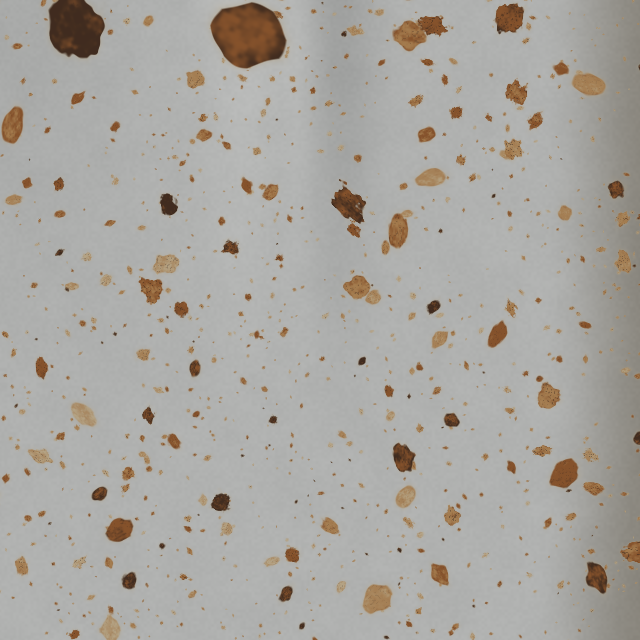
Give the GLSL for this texture, as a WebGL 1 fragment shader.

```glsl
precision highp float;
// Rust, ochre and dark mineral grains scattered on a softly lit grey glass slide.
uniform vec2 u_resolution;

#define BACKDROP vec3(0.69, 0.695, 0.69)
#define EDGE_SHADE vec3(0.53, 0.515, 0.48)
#define PALE vec3(0.71, 0.63, 0.49)
#define OCHRE vec3(0.64, 0.48, 0.30)
#define RUST vec3(0.52, 0.32, 0.17)
#define DARK vec3(0.25, 0.17, 0.12)
#define SOFTNESS 0.0018
#define ROUGHNESS 0.65
#define MOTTLING 0.38
#define HALO 0.38

vec3 hash3(vec2 p) {
  vec3 q = fract(p.xyx * vec3(0.1031, 0.1030, 0.0973));
  q += dot(q, q.yxz + 33.33);
  return fract((q.xxy + q.yzz) * q.zyx);
}

float noise(vec2 p) {
  vec2 i = floor(p), f = fract(p);
  f = f * f * (3.0 - 2.0 * f);
  float low = mix(hash3(i).x, hash3(i + vec2(1.0, 0.0)).x, f.x);
  float high = mix(hash3(i + vec2(0.0, 1.0)).x, hash3(i + 1.0).x, f.x);
  return mix(low, high, f.y);
}

// Mineral colour from pale (0) to nearly black (1)
vec3 mineral(float tone) {
  vec3 color = mix(PALE, OCHRE, smoothstep(0.0, 0.3, tone));
  color = mix(color, RUST, smoothstep(0.3, 0.6, tone));
  return mix(color, DARK, smoothstep(0.68, 1.0, tone));
}

// Uneven light: vertical bands, a shaded right side and faint grain
vec3 backdrop(vec2 p) {
  float x = p.x + 0.03 * (noise(p * 2.5) - 0.5);
  float top = smoothstep(0.25, 1.0, p.y);
  float bands = 0.035 * exp(-pow((x - 0.38) / 0.06, 2.0))
              + 0.025 * exp(-pow((x - 0.47) / 0.025, 2.0))
              - 0.065 * exp(-pow((x - 0.54) / 0.05, 2.0))
              - 0.03 * smoothstep(0.35, 0.0, x);
  vec3 color = BACKDROP + bands * top;
  color = mix(color, EDGE_SHADE, smoothstep(0.84, 1.03, x));
  return color + 0.018 * (noise(p * 220.0) - 0.5) + 0.015 * (noise(p * 25.0) - 0.5);
}

// One layer of grains, at most one per cell; radii and tones are (min, max)
vec3 scatter(vec3 color, vec2 p, float cell, vec2 radii, vec2 tones, float chance, float seed) {
  float soft = max(SOFTNESS, 1.0 / u_resolution.y);
  vec2 home = floor(p / cell);
  for (int j = -1; j <= 1; j++) {
    for (int i = -1; i <= 1; i++) {
      vec2 id = home + vec2(float(i), float(j));
      vec3 place = hash3(id + seed);
      vec3 form = hash3(id + seed + 57.3);
      vec3 kind = hash3(id + seed + 131.7);
      float crowding = 0.35 + 1.3 * smoothstep(0.25, 0.75, noise(id * cell * 8.0 + seed));
      if (place.z > chance * crowding) continue;

      // Local frame, in units of the radius
      vec2 center = (id + 0.1 + 0.8 * place.xy) * cell;
      float radius = mix(radii.x, radii.y, form.x * form.x);
      float angle = form.y * 6.2832;
      float c = cos(angle), s = sin(angle);
      vec2 q = mat2(c, s, -s, c) * (p - center) / radius;
      float stretch = 1.0 + 0.35 * form.z;
      q *= vec2(1.0 / stretch, stretch);
      if (dot(q, q) > 6.0) continue;

      // Faceted ellipse with a worn or ragged outline
      vec2 local = q + kind.xy * 90.0;
      float facets = mix(0.6, 0.9, kind.x) * (abs(q.x) + abs(q.y));
      float ragged = kind.y * kind.y * ROUGHNESS;
      float shape = max(length(q), facets) - 1.0;
      shape += (0.3 + ragged) * (noise(local * 1.6) - 0.5);
      shape += ragged * 0.65 * (noise(local * 5.0) - 0.5);
      float dist = shape * radius;

      // Mottled body, darker rim, black flecks and a pale halo
      float tone = kind.z > 0.95 ? 0.95 : mix(tones.x, tones.y, kind.z);
      float fleck = smoothstep(0.72, 0.9, noise(local * 9.0)) * kind.y;
      float mottle = noise(local * 2.2) * 0.6 + noise(local * 6.5) * 0.4 - 0.5;
      float rim = smoothstep(-0.3, 0.0, shape);
      vec3 body = mineral(clamp(tone + MOTTLING * mottle + 0.08 * rim, 0.0, 1.0));
      body = mix(body, DARK, 0.6 * fleck);
      float cover = smoothstep(soft, -soft, dist) * mix(0.7, 1.0, smoothstep(0.0, 0.45, tone));
      float halo = HALO * exp(-max(dist, 0.0) / (0.0015 + 0.06 * radius));
      halo *= smoothstep(6.0, 3.0, dot(q, q));
      color = mix(color, PALE, halo);
      color = mix(color, body, cover);
    }
  }
  return color;
}

void main() {
  vec2 p = gl_FragCoord.xy / u_resolution.y;
  vec3 color = backdrop(p);
  // Dust first, then larger and larger grains
  color = scatter(color, p, 0.017, vec2(0.0008, 0.0022), vec2(0.0, 0.45), 0.17, 11.0);
  color = scatter(color, p, 0.031, vec2(0.0018, 0.0048), vec2(0.05, 0.6), 0.30, 23.0);
  color = scatter(color, p, 0.052, vec2(0.0045, 0.0095), vec2(0.1, 0.75), 0.27, 37.0);
  color = scatter(color, p, 0.082, vec2(0.0100, 0.0240), vec2(0.1, 0.95), 0.42, 41.0);
  color = scatter(color, p, 0.250, vec2(0.0270, 0.0620), vec2(0.3, 0.9), 0.36, 59.0);
  gl_FragColor = vec4(color, 1.0);
}
```
